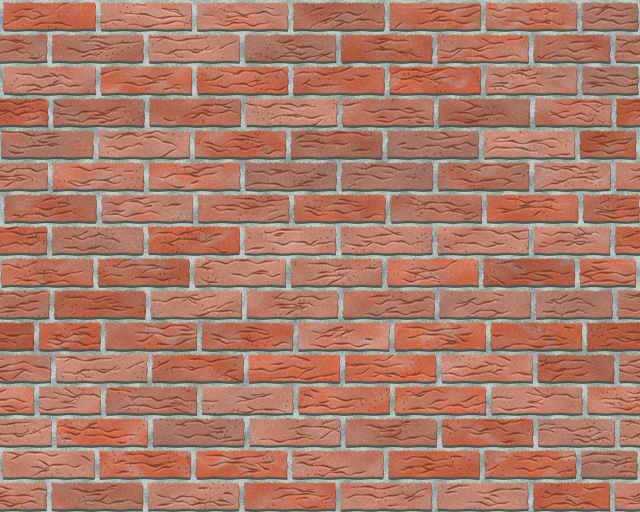
This texture is drawn by a WebGL 1 fragment shader. Its source:

```glsl
precision highp float;
// Running-bond wall of creased red bricks with grey mortar, lit from above.
uniform vec2 u_resolution;

// Layout, in units of the canvas width
const float ASPECT = 0.8;         // wall height
const float ROWS = 16.0;
const float PITCH = 0.1505;       // brick length with joint
const float EVEN_PHASE = 0.152;   // first full joint of even rows
const float ODD_PHASE = 0.077;
const float EVEN_CUT = 0.848;     // joint of the short bricks, from the phase
const float LATE_CUT = 0.896;
const float ODD_CUT = 0.880;
const float JOINT = 0.0085;
const float CORNER = 0.0012;
const float EDGE_SOFTNESS = 0.0014;
const float SHADOW_DEPTH = 0.0034;

// Surface
const int CREASES = 6;
const float CREASE_WIDTH = 0.0014;
const float BRICK_CONTRAST = 0.20;
const vec3 PALE_CLAY = vec3(0.71, 0.50, 0.43);
const vec3 RED_CLAY = vec3(0.73, 0.37, 0.26);
const vec3 ASH_CLAY = vec3(0.70, 0.56, 0.53);
const vec3 CREASE_DARK = vec3(0.37, 0.19, 0.14);
const vec3 MORTAR_LIGHT = vec3(0.76, 0.80, 0.79);
const vec3 MORTAR_DARK = vec3(0.51, 0.55, 0.54);
const vec3 SHADOW = vec3(0.25, 0.28, 0.28);

float hash(vec2 p) {
  return fract(sin(dot(p, vec2(127.1, 311.7))) * 43758.545);
}

// Distance to the nearest scattered point
float cellular(vec2 p) {
  vec2 cell = floor(p), f = fract(p);
  float nearest = 2.0;
  for (int j = -1; j <= 1; j++) {
    for (int i = -1; i <= 1; i++) {
      vec2 g = vec2(float(i), float(j));
      vec2 point = vec2(hash(cell + g), hash(cell + g + 57.3));
      nearest = min(nearest, length(g + point - f));
    }
  }
  return nearest;
}

// Soft blotches from layered sines, about -1 to 1
float blotches(vec2 p) {
  float a = sin(p.x + 1.7 * sin(p.y * 0.8));
  float b = sin(p.y * 1.6 + 1.3 * sin(p.x * 1.9));
  return 0.5 * (a + b);
}

float roundedBox(vec2 p, vec2 halfSize) {
  vec2 d = abs(p) - halfSize + CORNER;
  return length(max(d, 0.0)) + min(max(d.x, d.y), 0.0) - CORNER;
}

// x: dark groove, y: lit lower lip; each crease keeps to its own band
vec2 creases(vec2 q, vec2 halfSize, float seed, float aa) {
  vec2 result = vec2(0.0);
  for (int i = 0; i < CREASES; i++) {
    float n = float(i);
    vec2 s = vec2(seed, n * 3.7);
    float longCrease = i < 2 ? 1.0 : 0.0;
    float span = mix(0.007 + 0.013 * hash(s), 0.03 + 0.03 * hash(s), longCrease);
    float band = fract(n * 0.382 + seed * 0.37) - 0.5 + 0.12 * (hash(s + 2.9) - 0.5);
    vec2 centre = vec2((hash(s + 1.3) - 0.5) * 1.7, band * 1.5) * halfSize;
    centre.x *= 1.0 - 0.5 * longCrease;
    float x = q.x - centre.x;
    float freq = 70.0 + 70.0 * hash(s + 4.1);
    float angle = x * freq + 6.28 * hash(s + 5.7);
    float wave = sin(angle) + 0.4 * sin(angle * 2.3 + 1.0);
    float tilt = (hash(s + 7.9) - 0.4) * mix(0.8, 0.12, longCrease);
    float d = (q.y - centre.y - x * tilt - 0.0024 * wave) * 0.95;
    float taper = 1.0 - x * x / (span * span);
    float width = CREASE_WIDTH * (0.65 + 0.35 * sin(x * 190.0 + seed));
    width *= sqrt(max(taper, 0.0));
    float visible = smoothstep(0.0, 0.35, taper);
    float groove = 1.0 - smoothstep(width - aa, width + aa, abs(d));
    float lip = 1.0 - smoothstep(0.0, 0.0024, abs(d + 0.0027));
    result = max(result, vec2(groove, lip) * visible);
  }
  return result;
}

void main() {
  vec2 uv = gl_FragCoord.xy / u_resolution;
  vec2 p = uv * vec2(1.0, ASPECT);
  float aa = 1.0 / u_resolution.x;

  // Brick under this point: five full lengths, then two cut ones
  float row = floor((1.0 - uv.y) * ROWS);
  float odd = mod(row, 2.0);
  float late = (row == 10.0 || row == 12.0) ? 1.0 : 0.0;
  float phase = mix(EVEN_PHASE, ODD_PHASE, odd) + 0.006 * (hash(vec2(row, 8.0)) - 0.5);
  phase += 0.006 * smoothstep(8.0, 9.0, row) * step(row, 13.0);
  float cut = mix(mix(EVEN_CUT, LATE_CUT, late), ODD_CUT, odd);
  float t = mod(p.x - phase, 1.0);
  float index = min(floor(t / PITCH), 5.0);
  vec2 ends = vec2(index, index + 1.0) * PITCH;
  if (index > 4.5) ends.y = cut;
  if (index > 4.5 && t > cut) { ends = vec2(cut, 1.0); index = 6.0; }
  float seed = hash(vec2(index, row) + 3.1);
  float rowHeight = ASPECT / ROWS;
  vec2 q = vec2(t - 0.5 * (ends.x + ends.y), p.y - ASPECT + (row + 0.5) * rowHeight);
  vec2 halfSize = 0.5 * vec2(ends.y - ends.x - JOINT, rowHeight - JOINT);

  // Uneven outline and grain
  float grain = cellular(p * 260.0);
  float pits = cellular(p * 95.0 + 9.0);
  vec2 edge = q + 0.0005 * vec2(sin(p.y * 310.0 + seed * 9.0), sin(p.x * 140.0 + seed * 9.0));
  float dist = roundedBox(edge, halfSize) + 0.0012 * (grain - 0.5);
  float soft = max(aa, EDGE_SOFTNESS);
  float brickMask = 1.0 - smoothstep(-soft, soft, dist);

  // Clay: tint per brick, blotches, sparse pits and creases
  float mottle = blotches(p * vec2(45.0, 80.0) + seed * 40.0);
  float redness = clamp(1.3 * hash(vec2(seed, 6.0)) - 0.25 + 0.35 * mottle, 0.0, 1.0);
  vec3 clay = mix(PALE_CLAY, RED_CLAY, redness);
  float ash = smoothstep(0.2, 0.9, blotches(p * vec2(60.0, 95.0) + seed * 90.0));
  clay = mix(clay, ASH_CLAY, ash * 0.6 * hash(vec2(seed, 14.0)));
  clay *= 0.94 + 0.14 * grain + BRICK_CONTRAST * (hash(vec2(seed, 21.0)) - 0.5);
  clay *= 1.0 + 0.05 * blotches(p * vec2(38.0, 60.0) + seed * 17.0);
  float pitArea = smoothstep(0.1, 0.7, blotches(p * 50.0 + seed * 70.0));
  clay *= 1.0 - 0.25 * pitArea * (1.0 - smoothstep(0.05, 0.22, pits));
  vec2 crease = creases(q, halfSize, seed * 50.0, aa);
  clay = mix(clay * (1.0 + 0.12 * crease.y), CREASE_DARK, 0.8 * crease.x);
  clay *= 1.0 + 0.08 * smoothstep(-0.003, 0.0, dist) * sign(q.y);

  // Mortar, shaded below each brick
  float stain = clamp(0.35 + 0.6 * grain + 0.4 * blotches(p * 90.0), 0.0, 1.0);
  vec3 mortar = mix(MORTAR_DARK, MORTAR_LIGHT, stain);
  float caster = roundedBox(edge + vec2(-0.0008, SHADOW_DEPTH), halfSize);
  float shade = 1.0 - smoothstep(-0.001, 0.001, caster);
  mortar = mix(mortar, SHADOW, 0.9 * shade);

  gl_FragColor = vec4(mix(mortar, clay, brickMask), 1.0);
}
```
